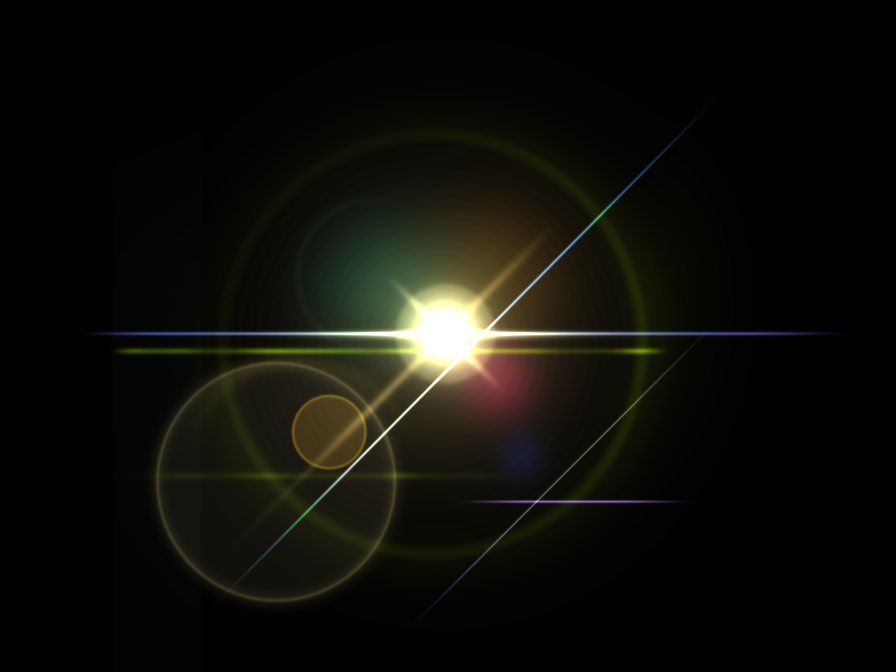
This background is drawn by a Shadertoy shader. Its source:

```glsl
float spot(vec2 p, vec2 centre, vec2 radius) {
    vec2 q = (p - centre) / radius;
    return exp(-dot(q, q));
}

float disc(vec2 p, vec2 centre, float radius, float blur) {
    return 1.0 - smoothstep(radius - blur, radius + blur, length(p - centre));
}

float ring(vec2 p, vec2 centre, float radius, float width) {
    float d = (length(p - centre) - radius) / width;
    return exp(-d * d);
}

// x: position along the segment from 0 to 1, y: brightness tapering at both ends
vec2 streak(vec2 p, vec2 a, vec2 b, float width) {
    vec2 axis = b - a;
    float t = dot(p - a, axis) / dot(axis, axis);
    float d = length(p - a - axis * t) / width;
    float taper = smoothstep(0.0, 0.35, t) * smoothstep(1.0, 0.65, t);
    return vec2(t, taper * exp(-d * d));
}

vec2 gradientAt(vec2 cell) {
    float h = fract(sin(dot(cell, vec2(127.1, 311.7))) * 4375.85);
    return vec2(cos(6.2832 * h), sin(6.2832 * h));
}

float gradientNoise(vec2 p) {
    vec2 i = floor(p), f = fract(p);
    vec2 u = f * f * (3.0 - 2.0 * f);
    vec2 e = vec2(1.0, 0.0);
    float low = mix(dot(gradientAt(i), f), dot(gradientAt(i + e), f - e), u.x);
    float high = mix(dot(gradientAt(i + e.yx), f - e.yx), dot(gradientAt(i + 1.0), f - 1.0), u.x);
    return mix(low, high, u.y);
}

// Coloured light around the source
vec3 coreGlow(vec2 p, vec2 source) {
    float d = length(p - source);
    vec3 light = vec3(0.60, 0.54, 0.31) * exp(-d / 0.088);
    light += vec3(1.35, 1.35, 1.10) * spot(p, source, vec2(0.045));
    light += vec3(0.13, 0.13, 0.08) * disc(p, source, 0.074, 0.006);
    light += vec3(0.03, 0.16, 0.13) * spot(p, source + vec2(-0.09, 0.07), vec2(0.10));
    light += vec3(0.13, 0.08, 0.01) * spot(p, source + vec2(0.08, 0.10), vec2(0.10));
    light += vec3(0.29, 0.03, 0.13) * spot(p, source + vec2(0.08, -0.07), vec2(0.055));
    light += vec3(0.035, 0.028, 0.022) * spot(p, source, vec2(0.28));
    return light;
}

// Short crossed rays and a long soft beam
vec3 rays(vec2 p, vec2 source) {
    vec2 up = vec2(0.7071), down = vec2(0.7071, -0.7071);
    vec3 light = vec3(0.26, 0.22, 0.12) * streak(p, source - 0.33 * up, source + 0.25 * up, 0.007).y;
    light += vec3(0.05, 0.05, 0.02) * streak(p, source - 0.48 * up, source, 0.005).y;
    light += vec3(0.35, 0.33, 0.22) * streak(p, source - 0.13 * down, source + 0.13 * down, 0.006).y;
    return light;
}

// Wide rings, ripples and dim side panels
vec3 halos(vec2 p, vec2 centre) {
    vec2 q = p - centre;
    float d = length(q);
    float angle = atan(q.y, q.x);
    float side = 0.35 + 0.65 * pow(abs(cos(angle * 0.5 + 0.05)), 4.0)
               + 0.45 * spot(vec2(angle, 0.0), vec2(-2.4, 0.0), vec2(0.7));
    vec3 light = vec3(0.055, 0.085, 0.0) * side * ring(p, centre, 0.312, 0.009);
    light += vec3(0.028, 0.038, 0.0) * side * ring(p, centre, 0.325, 0.035);
    light += vec3(0.005) * (0.5 + 0.5 * sin(d * 420.0)) * disc(p, centre, 0.34, 0.04);
    light += vec3(0.018, 0.025, 0.022) * ring(p, vec2(0.555, 0.59), 0.112, 0.006)
           * smoothstep(0.61, 0.49, p.x);
    light += vec3(0.06, 0.055, 0.02) * ring(p, vec2(0.445, 0.295), 0.168, 0.012)
           * smoothstep(0.32, 0.45, p.y);
    float panel = smoothstep(0.163, 0.175, p.x) * smoothstep(0.305, 0.295, p.x);
    light += vec3(0.008, 0.015, 0.013) * panel * smoothstep(0.9, 0.5, p.y);
    light += vec3(0.014, 0.024, 0.0) * spot(p, vec2(0.99, 0.58), vec2(0.075, 0.14));
    return light;
}

// Round ghosts at the lower left and a blue one at the lower right
vec3 ghosts(vec2 p) {
    vec2 large = vec2(0.411, 0.283), small = vec2(0.490, 0.357);
    vec3 light = vec3(0.060, 0.058, 0.040) * disc(p, large, 0.177, 0.003);
    light += vec3(0.13, 0.115, 0.065) * ring(p, large, 0.177, 0.003);
    light += vec3(0.065, 0.06, 0.035) * ring(p, large, 0.178, 0.012);
    light += vec3(0.15, 0.105, 0.025) * disc(p, small, 0.055, 0.002);
    light += vec3(0.20, 0.15, 0.015) * ring(p, small, 0.054, 0.0025);
    light += vec3(0.025, 0.04, 0.15) * spot(p, vec2(0.776, 0.318), vec2(0.034, 0.037));
    return light;
}

// Horizontal light lines, the green ones broken up by noise
vec3 horizontals(vec2 p, float thin) {
    vec2 s = streak(p, vec2(0.10, 0.5035), vec2(1.28, 0.5035), thin * 1.3);
    float middle = spot(vec2(p.x, 0.0), vec2(0.663, 0.0), vec2(0.24, 1.0));
    float ends = smoothstep(0.0, 0.12, s.x) * smoothstep(1.0, 0.85, s.x);
    float line = exp(-pow((p.y - 0.5035) / (thin * 1.3), 2.0));
    vec3 light = line * ends * mix(vec3(0.24, 0.25, 0.58), vec3(0.80, 0.95, 0.88), middle);
    light += vec3(0.75, 0.75, 0.5) * spot(p, vec2(0.663, 0.502), vec2(0.14, 0.006));
    float broken = smoothstep(-0.25, 0.35, gradientNoise(vec2(p.x * 11.0, 3.4)));
    float reach = smoothstep(0.16, 0.21, p.x) * smoothstep(1.0, 0.95, p.x);
    float green = exp(-pow((p.y - 0.4775) / 0.0042, 2.0)) * reach * (0.25 + 0.6 * broken);
    green += 0.45 * spot(p, vec2(0.45, 0.4775), vec2(0.09, 0.0045));
    light += vec3(0.40, 0.56, 0.0) * green;
    light += vec3(0.13, 0.18, 0.0) * (0.4 + broken)
           * streak(p, vec2(0.16, 0.2917), vec2(0.80, 0.2917), 0.0055).y;
    light += vec3(0.50, 0.36, 0.72) * streak(p, vec2(0.67, 0.2535), vec2(1.04, 0.2535), thin).y;
    return light;
}

// Diagonal light lines with shifting hues
vec3 diagonals(vec2 p, float thin) {
    vec2 s = streak(p, vec2(0.300, 0.080), vec2(1.090, 0.878), thin);
    float white = spot(vec2(s.x, 0.0), vec2(0.38, 0.0), vec2(0.22, 1.0));
    vec3 hue = mix(vec3(0.22, 0.48, 0.85), vec3(0.90, 0.92, 0.85), white);
    float green = spot(vec2(s.x, 0.0), vec2(0.752, 0.0), vec2(0.025, 1.0))
                + spot(vec2(s.x, 0.0), vec2(0.19, 0.0), vec2(0.04, 1.0));
    vec3 light = mix(hue, vec3(0.25, 0.85, 0.35), 0.7 * green) * s.y;
    s = streak(p, vec2(0.594, 0.049), vec2(1.074, 0.529), thin * 0.8);
    return light + mix(vec3(0.36, 0.22, 0.60), vec3(0.32, 0.32, 0.25), smoothstep(0.1, 0.5, s.x)) * s.y;
}

void mainImage(out vec4 fragColor, in vec2 fragCoord) {
    vec2 p = fragCoord / iResolution.y;
    vec2 source = vec2(0.663, 0.503);
    float thin = max(0.0019, 0.7 / iResolution.y);
    vec3 light = coreGlow(p, source) + rays(p, source);
    light += halos(p, vec2(0.644, 0.488)) + ghosts(p);
    light += horizontals(p, thin) + diagonals(p, thin);
    fragColor = vec4(clamp(light, 0.0, 1.0), 1.0);
}
```
